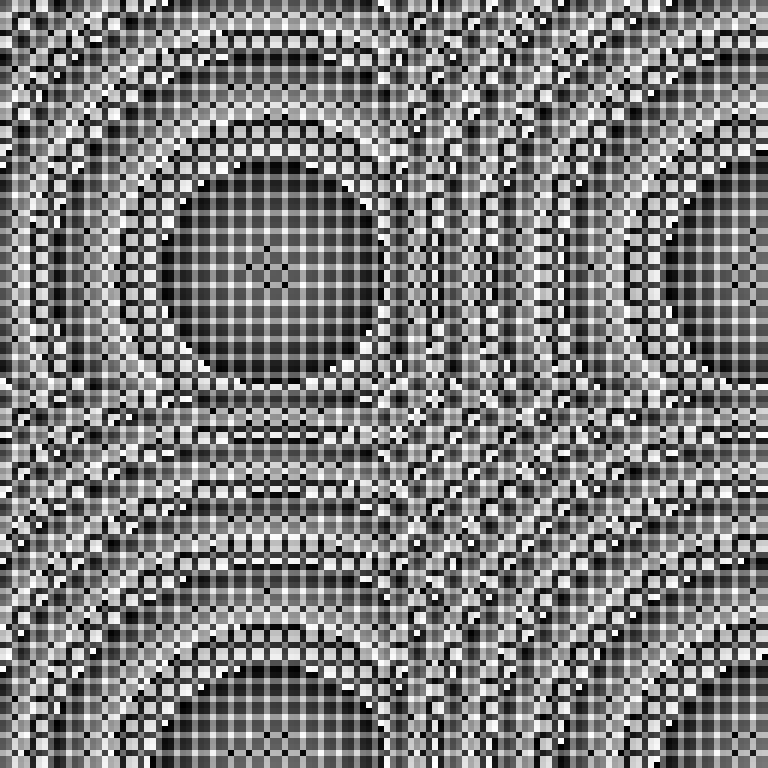
Give the GLSL for this pattern, as a three.js fragment shader.

```glsl
// A mosaic of grey cells: the phase of a quadratic chirp is wrapped to 0..1 in each cell.
// Every third row and column is raised by a third, which weaves a plaid into the rings,
// and the ring centres repeat in tiles that meet near the middle of the canvas.

#define CELLS 128.0        // cells across the canvas
#define SEAM 64.0          // cell where two tiles meet, from the top left
#define TILE 86.0          // tile size in cells
#define RING_CENTRE 67.0   // ring centre inside a tile
#define RING_AREA 997.0    // squared radius, in cells, of one full wrap
#define BASE_PHASE 0.3518  // grey at the centre of the first disc
#define TILE_LIFT 0.075    // phase added past the seam on each axis

varying vec2 vUv;

// 1 on every third row or column
vec2 plaidLines(vec2 cell) {
  return step(1.5, mod(cell, 3.0));
}

// Cell offset from the ring centre of its tile
vec2 ringOffset(vec2 cell) {
  return mod(cell - SEAM, TILE) - RING_CENTRE;
}

float wrappedChirp(vec2 cell) {
  vec2 offset = ringOffset(cell);
  vec2 lift = plaidLines(cell) / 3.0 + TILE_LIFT * step(SEAM, cell);
  return fract(BASE_PHASE + lift.x + lift.y - dot(offset, offset) / RING_AREA);
}

void main() {
  // Cells are counted from the top left, each one flat in tone
  vec2 cell = floor(vec2(vUv.x, 1.0 - vUv.y) * CELLS);
  gl_FragColor = vec4(vec3(wrappedChirp(cell)), 1.0);
}
```
